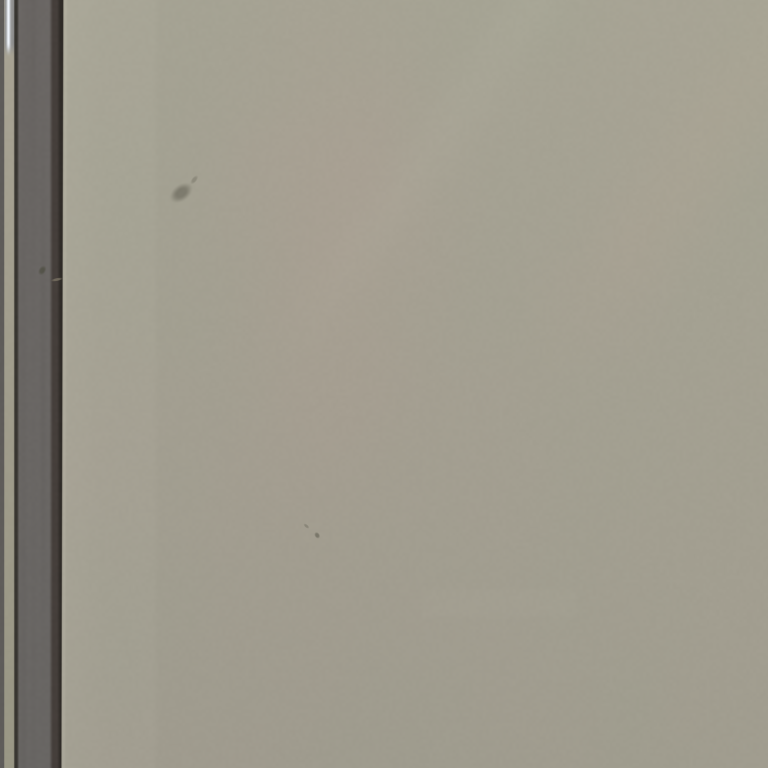
This texture is drawn by a Shadertoy shader. Its source:

```glsl
// A plain beige wall panel beside a dark vertical metal frame at the left edge.
// The frame is stacked vertical bands; the wall is a soft gradient with faint
// diagonal reflections, cloudy noise tints and a few small rotated smudges.

float hash(vec2 p) {
    vec3 q = fract(vec3(p.xyx) * 0.1031);
    q += dot(q, q.yzx + 33.33);
    return fract((q.x + q.y) * q.z);
}

float noise(vec2 p) {
    vec2 i = floor(p), f = fract(p);
    f = f * f * (3.0 - 2.0 * f);
    return mix(mix(hash(i), hash(i + vec2(1, 0)), f.x),
               mix(hash(i + vec2(0, 1)), hash(i + vec2(1, 1)), f.x), f.y);
}

float fbm(vec2 p) {
    float sum = 0.0, amp = 0.5;
    for (int i = 0; i < 4; i++) {
        sum += amp * noise(p);
        p = p * 2.03 + 17.1;
        amp *= 0.5;
    }
    return sum;
}

// Antialiased step that rises at x = edge
float rise(float edge, float x, float soft) {
    float w = max(soft, 0.7 / iResolution.y);
    return smoothstep(edge - w, edge + w, x);
}

// Soft tilted ellipse, 1 inside and 0 outside
float smudge(vec2 p, vec2 center, vec2 radius, float angle) {
    float c = cos(angle), s = sin(angle);
    vec2 q = mat2(c, -s, s, c) * (p - center);
    return 1.0 - smoothstep(0.4, 1.3, length(q / radius));
}

// Gaussian band along the line through a point, leaning up to the right
float streak(vec2 p, vec2 point, float width) {
    float d = dot(p - point, normalize(vec2(0.82, -0.57))) / width;
    return exp(-d * d);
}

vec3 wall(vec2 p) {
    vec3 col = mix(vec3(0.622, 0.608, 0.556), vec3(0.648, 0.637, 0.578), p.y);
    col += 0.006 * smoothstep(0.3, 1.0, p.x) * vec3(1.0, 1.0, 0.6);

    // Paler strip beside the frame, ending in a soft seam
    col += 0.011 * (1.0 - rise(0.203, p.x, 0.006));
    col += 0.008 * (1.0 - smoothstep(0.085, 0.14, p.x));

    // Diagonal reflections and warm clouds
    float upper = smoothstep(0.45, 0.75, p.y);
    col += 0.009 * streak(p, vec2(0.545, 0.78), 0.035) * upper;
    col += vec3(0.010, 0.002, 0.001) * streak(p, vec2(0.85, 0.71), 0.06) * upper;
    vec2 warm = (p - vec2(0.43, 0.66)) / vec2(0.13, 0.34);
    col += vec3(0.014, -0.003, 0.001) * exp(-dot(warm, warm));
    col += vec3(0.012, -0.004, 0.004) * (fbm(p * vec2(6.0, 5.0)) - 0.47);

    // Barely visible pale patch low on the wall
    vec2 patchDist = abs(p - vec2(0.65, 0.215)) - vec2(0.1, 0.017);
    col += 0.005 * (1.0 - smoothstep(-0.004, 0.006, max(patchDist.x, patchDist.y)));

    // Smudge with a tail, then two specks
    float dirt = 0.75 * smudge(p, vec2(0.236, 0.749), vec2(0.014, 0.009), 0.65);
    dirt += 0.45 * smudge(p, vec2(0.253, 0.766), vec2(0.006, 0.003), 0.9);
    dirt += 0.8 * smudge(p, vec2(0.413, 0.303), vec2(0.004, 0.003), -1.0);
    dirt += 0.5 * smudge(p, vec2(0.399, 0.315), vec2(0.004, 0.002), -0.7);
    return mix(col, vec3(0.44, 0.43, 0.38), min(dirt, 1.0));
}

vec3 frame(vec2 p) {
    // Outer grey edge, pale rail, dark groove and grey face
    vec3 col = vec3(0.37, 0.36, 0.35);
    vec3 rail = mix(vec3(0.60, 0.59, 0.52), vec3(0.66, 0.64, 0.58), p.y);
    col = mix(col, rail, rise(0.0055, p.x, 0.001));

    // Bright glint at the top of the rail
    float glint = smoothstep(0.925, 0.945, p.y);
    col = mix(col, vec3(0.52, 0.53, 0.55), 0.7 * glint * rise(0.006, p.x, 0.001));
    col = mix(col, vec3(0.93, 0.95, 0.98), glint * exp(-pow((p.x - 0.011) / 0.0025, 2.0)));

    col = mix(col, vec3(0.22, 0.21, 0.19), rise(0.0185, p.x, 0.0013));
    vec3 face = mix(vec3(0.405, 0.395, 0.385), vec3(0.41, 0.395, 0.385), p.y);
    face += 0.018 * (noise(vec2(p.x * 160.0, p.y * 2.0)) - 0.5);
    col = mix(col, face, rise(0.0235, p.x, 0.002));

    // Shadowed inner lip, darkest next to the wall
    col = mix(col, vec3(0.27, 0.245, 0.23), rise(0.0665, p.x, 0.003));
    col = mix(col, vec3(0.18, 0.165, 0.15), rise(0.0765, p.x, 0.003));

    // Chips on the face and lip
    col = mix(col, vec3(0.30, 0.30, 0.25), 0.7 * smudge(p, vec2(0.055, 0.648), vec2(0.006, 0.004), 1.0));
    col = mix(col, vec3(0.48, 0.45, 0.39), 0.8 * smudge(p, vec2(0.074, 0.636), vec2(0.007, 0.002), 0.2));
    return col;
}

void mainImage(out vec4 fragColor, in vec2 fragCoord) {
    vec2 p = fragCoord / iResolution.xy;
    float wallEdge = mix(0.0800, 0.0825, p.y);
    vec3 col = mix(frame(p), wall(p), rise(wallEdge, p.x, 0.0012));

    // Thin light rim where the panel begins, plus fine grain
    col += 0.025 * exp(-pow((p.x - wallEdge - 0.003) / 0.002, 2.0));
    col += 0.008 * (noise(p * 230.0) - 0.5);
    fragColor = vec4(col, 1.0);
}
```
